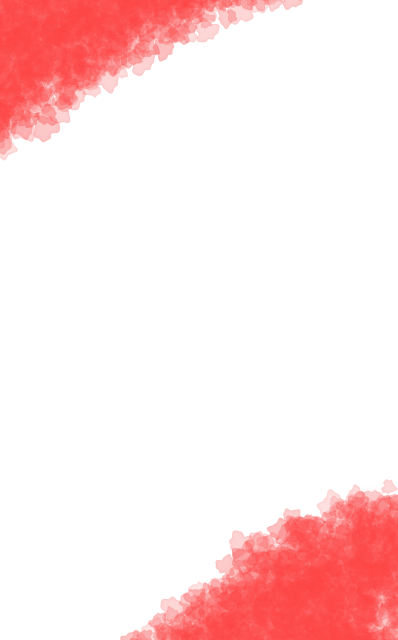
Write a Shadertoy shader that draws this background.

```glsl
// Two red watercolour washes on white paper, at the upper left and lower right.
// Each wash is a stack of translucent, wobbly blobs scattered on jittered grids;
// deeper layers begin further from the curved shore, so pigment builds inward.

#define LAYERS 6
#define CELL 0.026          // grid spacing, in canvas heights
#define BLOB_RADIUS 0.0165
#define BLOB_ALPHA 0.24
#define RIM_ALPHA 0.10
#define RIM_WIDTH 0.0022
#define SHORE_START 0.010   // depth at which the first layer begins
#define LAYER_STEP 0.010    // extra depth needed by each further layer
#define PIGMENT vec3(0.995, 0.265, 0.265)

vec3 hash3(vec2 cell, float seed) {
    vec3 q = vec3(dot(cell, vec2(127.1, 311.7)),
                  dot(cell, vec2(269.5, 183.3)),
                  dot(cell, vec2(419.2, 371.9)));
    return fract(sin(q + seed * 17.3) * 4375.85);
}

float softWaves(vec2 p) {
    return 0.5 * sin(p.x * 47.0 + 2.0 * sin(p.y * 31.0))
         + 0.5 * sin(p.y * 59.0 - p.x * 23.0 + 1.5 * sin(p.x * 71.0));
}

// Depth inside the nearest wash: positive in paint, negative on paper.
float washDepth(vec2 p, float width) {
    float upper = p.y - (0.745 + 0.72 * p.x - 0.40 * p.x * p.x);
    float t = p.x - width + 0.426;
    float lower = (1.05 * t - t * t) - p.y;
    // The paint thins out again toward the lower right corner.
    float corner = 0.022 + 0.9 * length(p - vec2(width, 0.025));
    return max(upper * 0.83, min(lower * 0.80, corner));
}

// Opacity of one blob, with pigment gathered along its rim.
float blobOpacity(vec2 offset, vec3 rnd, float pixel) {
    float angle = atan(offset.y, offset.x);
    float wobble = 1.0 + 0.16 * sin(3.0 * angle + rnd.x * 40.0)
                       + 0.10 * sin(5.0 * angle + rnd.y * 50.0)
                       + 0.06 * sin(9.0 * angle + rnd.z * 60.0);
    float inside = BLOB_RADIUS * (0.6 + 0.65 * rnd.z) * wobble - length(offset);
    float fill = smoothstep(-pixel, pixel, inside);
    float rim = exp(-max(inside, 0.0) / RIM_WIDTH);
    return fill * (BLOB_ALPHA * (0.55 + 0.8 * rnd.y) + RIM_ALPHA * rim);
}

// Light let through by one layer of blobs.
float layerTransmission(vec2 p, float layer, float width, float pixel) {
    float turn = layer * 1.1;
    mat2 spin = mat2(cos(turn), sin(turn), -sin(turn), cos(turn));
    vec2 grid = spin * p / CELL + layer * 7.37;
    vec2 home = floor(grid);
    float light = 1.0;
    for (int j = -1; j <= 1; j++)
    for (int i = -1; i <= 1; i++) {
        vec2 cell = home + vec2(i, j);
        vec3 rnd = hash3(cell, layer);
        vec2 offset = (grid - cell - 0.15 - 0.7 * rnd.xy) * CELL;
        vec2 center = p - offset * spin;
        float depth = washDepth(center, width) + 0.014 * (rnd.z - 0.5)
                    + 0.004 * layer * softWaves(center);
        if (depth > SHORE_START + LAYER_STEP * layer)
            light *= 1.0 - blobOpacity(offset, rnd.zxy, pixel);
    }
    return light;
}

void mainImage(out vec4 fragColor, in vec2 fragCoord) {
    vec2 p = fragCoord / iResolution.y;
    float width = iResolution.x / iResolution.y;
    float pixel = 0.8 / iResolution.y;
    float depth = washDepth(p, width);
    float light = 1.0;

    if (depth > -0.05) {
        // Translucent blobs
        for (int n = 0; n < LAYERS; n++)
            light *= layerTransmission(p, float(n), width, pixel);

        // Smooth, saturated core
        float core = smoothstep(0.02, 0.12, depth + 0.016 * softWaves(p * 0.8));
        light *= 1.0 - 0.68 * core;
    }

    vec3 paint = mix(vec3(1.0), PIGMENT, 1.0 - light);
    // Slight grey in the half-dry tones
    paint -= 0.05 * light * (1.0 - light);
    fragColor = vec4(paint, 1.0);
}
```
